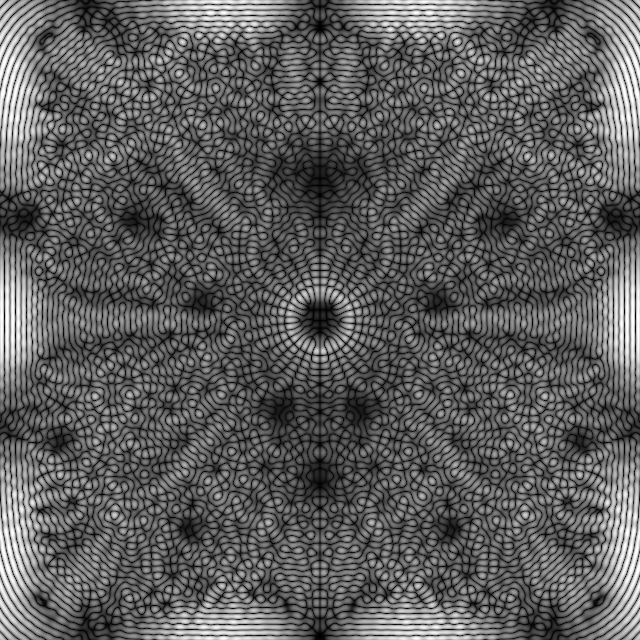
This pattern is drawn by a Shadertoy shader. Its source:

```glsl
const float PI = 3.14159265;
const float WAVE_NUMBER = 180.0;
const float RING_ORDER = 15.0;
const int WAVE_COUNT = 28;

float hash(float n) {
    return fract(sin(n * 127.1) * 43758.5453);
}

float bell(float x, float width) {
    return exp(-x * x / (width * width));
}

// Scattered standing waves, odd across the vertical axis
float scatteredWaves(vec2 p, float k) {
    float sum = 0.0;
    for (int i = 0; i < WAVE_COUNT; i++) {
        float id = float(i);
        float angle = PI * ((id + hash(id + 3.0)) / float(WAVE_COUNT) - 0.5);
        float phase = 2.0 * PI * hash(id + 41.0);
        sum += sin(k * p.x * cos(angle)) * cos(k * p.y * sin(angle) + phase);
    }
    return sum * 2.0 / sqrt(float(WAVE_COUNT));
}

// Approximate Bessel wave with a given number of angular lobes
float ringWave(float r, float phi, float k, float order) {
    float x = max(k * r, order);
    float phase = sqrt(x * x - order * order) - order * acos(order / x);
    float inside = smoothstep(0.6, 1.0, k * r / order);
    return inside * cos(phase - PI * 0.25) * sin(order * phi);
}

// Wavefronts that flatten against the canvas border
float borderWave(vec2 p, float phi, float k) {
    vec2 q = p * p * p;
    return cos(k * pow(dot(q, q), 1.0 / 6.0)) * sin(5.0 * phi);
}

// Sectors where the wavefronts line up, each over its own span of radii
float beamWeight(float r, float phi) {
    float a = abs(phi);
    float fold = min(a, PI - a);
    float upright = bell(fold - 0.11, 0.13) * smoothstep(0.55, 0.68, r);
    float slanted = bell(fold - 0.80, 0.26) * smoothstep(0.30, 0.42, r);
    slanted *= 1.0 - 0.8 * bell(r - 0.84, 0.12);
    float level = bell(fold - 1.52, 0.24) * smoothstep(0.25, 0.36, r);
    return clamp(upright + slanted + level, 0.0, 1.0);
}

// Quiet spot, mirrored left and right
float quiet(vec2 p, vec2 center, float size) {
    float d = length(vec2(abs(p.x), p.y) - center);
    return 1.0 - 0.7 * bell(d, size);
}

float quietSpots(vec2 p) {
    return quiet(p, vec2(0.0, 0.45), 0.08)
         * quiet(p, vec2(0.13, -0.28), 0.06)
         * quiet(p, vec2(0.0, -0.50), 0.05)
         * quiet(p, vec2(0.59, 0.31), 0.045)
         * quiet(p, vec2(0.37, 0.06), 0.05)
         * quiet(p, vec2(0.81, -0.38), 0.05)
         * quiet(p, vec2(0.41, -0.65), 0.045)
         * quiet(p, vec2(0.92, 0.31), 0.045);
}

void mainImage(out vec4 fragColor, in vec2 fragCoord) {
    vec2 p = (2.0 * fragCoord - iResolution.xy) / iResolution.y;
    float r = length(p);
    float phi = atan(p.x, p.y + 1e-5);

    // Regions: central rings, radial beams and border
    float core = 1.0 - smoothstep(0.13, 0.34, r);
    float beams = beamWeight(r, phi);
    float lobe = abs(sin(5.0 * phi));
    float side = max(abs(p.x), abs(p.y));
    float border = smoothstep(0.80, 1.0, side + 0.03 * lobe);

    // Interference field
    float order = max(max(core, 0.85 * beams), 0.2);
    float noisy = mix(1.0, 0.15, order) * (1.0 - 0.8 * border);
    float field = noisy * scatteredWaves(p, WAVE_NUMBER);
    field += 1.3 * order * (1.0 - border) * ringWave(r, phi, WAVE_NUMBER, RING_ORDER);
    field += 1.4 * border * borderWave(p, phi, WAVE_NUMBER);

    // Brightness envelope
    float gain = 0.43 + 0.06 * smoothstep(0.6, 1.0, r);
    gain += 0.22 * bell(r - 0.095, 0.035) + 0.08 * bell(r - 0.15, 0.08);
    gain += 0.10 * beams + 0.30 * border * lobe;
    gain -= 0.12 * bell(p.x, 0.18) * bell(abs(p.y) - 0.43, 0.14);
    gain *= quietSpots(p);

    // Rounded magnitude keeps the nodal lines smooth
    float magnitude = field * field / sqrt(field * field + 0.012);
    float shade = clamp(gain * pow(magnitude, 0.45), 0.0, 1.0);
    fragColor = vec4(vec3(shade), 1.0);
}
```
